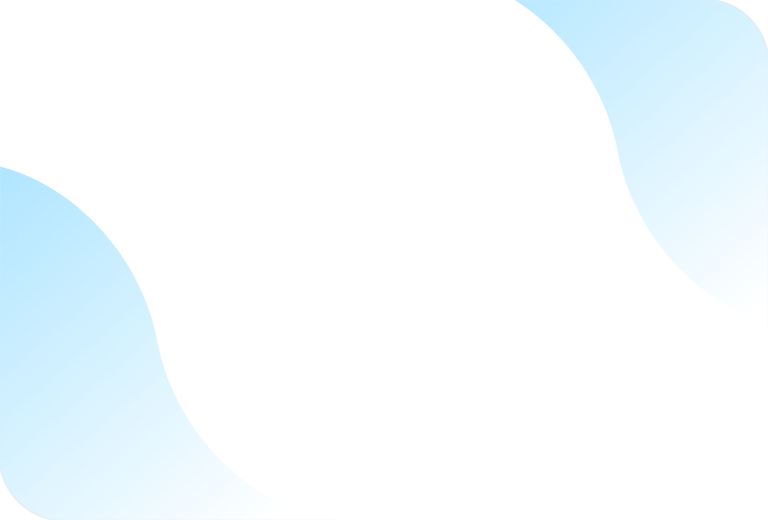
Reproduce this background procedurally as a WebGL 1 fragment shader.

```glsl
precision highp float;
// Two pale blue waves on white, at the lower left and upper right.
// Both share one S-shaped edge and one diagonal fade, moved to a new anchor.
// A rounded frame trims their outer corners and leaves a faint grey rim.

uniform vec2 u_resolution;

const float ASPECT = 1.48;
const vec3 WHITE = vec3(1.0);
const vec3 SKY_BLUE = vec3(0.69, 0.90, 1.0);
const vec3 RIM_GREY = vec3(0.91, 0.91, 0.925);

// Approximate signed distance to the S curve, negative on its left.
float waveDistance(vec2 q) {
  const float WIDTH = 0.315;
  const float HEIGHT = 0.3456;
  const float LEAN = 0.188;
  float h = min(abs(q.y) / HEIGHT, 1.0);
  float root = sqrt(max(1.0 - h * h, 0.0));
  float bend = WIDTH * (1.0 - root) + LEAN * h * HEIGHT;
  float slope = LEAN + WIDTH * h / (HEIGHT * max(root, 0.05));
  return (q.x + sign(q.y) * bend) / sqrt(1.0 + slope * slope);
}

float roundedBox(vec2 p, vec2 halfSize, float radius) {
  vec2 d = abs(p) - halfSize + radius;
  return length(max(d, 0.0)) + min(max(d.x, d.y), 0.0) - radius;
}

// Coverage of the region where the distance is negative.
float coverage(float d, float pixel) {
  return 1.0 - smoothstep(-0.7 * pixel, 0.7 * pixel, d);
}

// Diagonal fade from blue at the upper left to white at the lower right.
vec3 waveColor(vec2 q) {
  float along = dot(q, vec2(0.65, -0.76));
  float fade = clamp((along + 0.446) / 0.861, 0.0, 1.0);
  return mix(SKY_BLUE, WHITE, fade);
}

// Paints one wave; side is 1 to fill left of the edge, -1 to fill right.
vec3 paintWave(vec3 base, vec2 q, float side, float frame, float pixel) {
  float rim = smoothstep(-0.006, 0.0, frame);
  vec3 fill = mix(waveColor(q), RIM_GREY, 0.6 * rim);
  float mask = coverage(side * waveDistance(q), pixel);
  return mix(base, fill, mask * coverage(frame, pixel));
}

void main() {
  vec2 canvas = vec2(ASPECT, 1.0);
  vec2 p = gl_FragCoord.xy / u_resolution * canvas;
  float pixel = 1.0 / u_resolution.y;

  // Frame slightly larger than the canvas, so only its corners show
  float frame = roundedBox(p - 0.5 * canvas, 0.5 * canvas + 0.003, 0.127);

  vec3 color = WHITE;
  color = paintWave(color, p - vec2(0.303, 0.344), 1.0, frame, pixel);
  color = paintWave(color, p - vec2(1.190, 0.710), -1.0, frame, pixel);
  gl_FragColor = vec4(color, 1.0);
}
```
